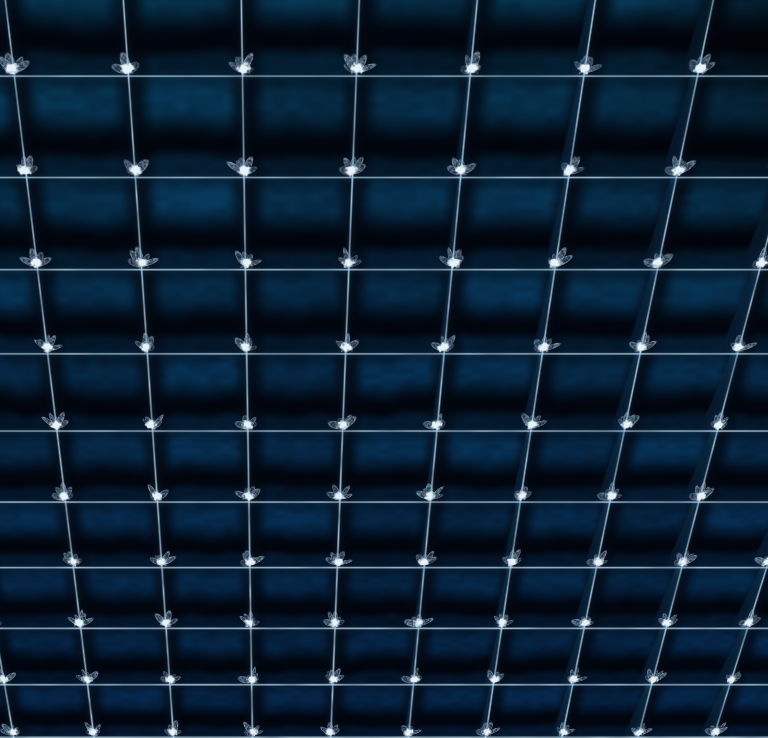
Write a WebGL 2 fragment shader that draws this pattern.

```glsl
#version 300 es
precision highp float;
uniform vec2 u_resolution;
out vec4 fragColor;

float hash(vec2 p) {
    return fract(sin(dot(p, vec2(127.1, 311.7))) * 43758.5);
}

float noise(vec2 p) {
    vec2 i = floor(p), f = fract(p);
    f = f * f * (3.0 - 2.0 * f);
    return mix(mix(hash(i), hash(i + vec2(1, 0)), f.x),
               mix(hash(i + vec2(0, 1)), hash(i + vec2(1, 1)), f.x), f.y);
}

// Antialiased stroke coverage
float stroke(float dist, float halfWidth, float pixel) {
    return 1.0 - smoothstep(halfWidth - pixel, halfWidth + pixel, dist);
}

// Recessed panel: lit face, deep shadow, dim lower ledge
vec3 panel(vec2 cell, vec2 f, float depth) {
    vec3 shadow = vec3(0.004, 0.018, 0.052);
    vec3 lit = mix(vec3(0.025, 0.205, 0.315), vec3(0.018, 0.135, 0.27), depth);
    float sides = smoothstep(0.04, 0.24, f.x) * smoothstep(1.02, 0.82, f.x);
    float edge = f.y + 0.08 * (noise(vec2(f.x * 4.0, 0.0) + cell * 7.3) - 0.5);
    float face = smoothstep(0.66, 0.28, edge) * mix(0.6, 1.0, smoothstep(0.0, 0.2, edge));
    float ledge = 0.5 * smoothstep(0.7, 0.86, edge);
    float tone = (face + ledge) * mix(0.18, 1.0, sides);
    tone *= 0.82 + 0.3 * hash(cell);
    tone *= 0.88 + 0.24 * noise((cell + f) * vec2(9.0, 14.0));
    return mix(shadow, lit, tone);
}

// Translucent petals fanned around a bright knot; x is glass, y is knot
vec2 ornament(vec2 g, vec2 id, float blur) {
    float glass = 0.0;
    for (int i = 0; i < 5; i++) {
        float n = float(i);
        float r = hash(id + n * 3.7), r2 = hash(id * 1.7 + n * 5.1 + 9.0);
        float angle = 0.25 + 2.65 * (n + r) / 5.0;
        float len = 0.09 + 0.1 * r2;
        vec2 dir = vec2(cos(angle), sin(angle));
        vec2 v = g - vec2(0.0, 0.04);
        vec2 e = vec2((dot(v, dir) - len * 0.5) / (len * 0.5),
                      (v.x * dir.y - v.y * dir.x) / (0.022 + 0.02 * r));
        float d = length(e);
        float body = 1.0 - smoothstep(0.8, 1.15, d);
        float facet = 0.2 + 0.75 * noise(g * 65.0 + id * 13.0 + n * 4.0);
        float rim = 0.3 * smoothstep(0.55, 0.9, d);
        glass = max(glass, body * (facet + rim) * (0.4 + 0.6 * r2));
    }
    vec2 k = g - vec2(0.03 * (hash(id + 2.0) - 0.5), 0.065);
    float lump = length(k * vec2(0.85, 1.0)) + 0.03 * (noise(g * 45.0 + id * 5.0) - 0.5);
    float knot = 1.0 - smoothstep(0.035 - blur, 0.052 + blur, lump);
    return vec2(glass, knot);
}

void main() {
    vec2 p = gl_FragCoord.xy / u_resolution.y;
    float px = 1.0 / u_resolution.y;
    float depth = 1.0 - p.y;

    // Perspective grid: columns converge downward, rows crowd together
    float spacing = 0.1599 - 0.0534 * depth;
    float rowHeight = 6.05 * spacing * spacing;
    vec2 q;
    q.x = (p.x - 0.327 - 0.0151 * depth) / spacing;
    q.x += 0.004 * q.x * q.x * depth;
    q.y = (1.0 / spacing - 6.477) / 0.3231;
    vec2 cell = floor(q), f = fract(q), id = round(q);
    vec2 toLine = abs(q - id) * vec2(spacing, rowHeight);

    vec3 color = panel(cell, f, depth);

    // Side walls seen left of the slanting columns
    float wallWidth = 0.045 * clamp(q.x - 0.6, 0.0, 4.5) * (0.35 + 0.65 * f.y);
    float wall = smoothstep(-0.015, 0.015, wallWidth - (1.0 - f.x)) * step(0.6, q.x);
    vec3 wallColor = mix(vec3(0.035, 0.16, 0.25), vec3(0.02, 0.09, 0.17), f.y);
    color = mix(color, wallColor, wall * 0.8);
    color *= 1.0 - 0.45 * smoothstep(0.82, 1.05, p.x) * smoothstep(0.5, 1.0, p.y);

    // Soft halo and uneven wires
    color += vec3(0.03, 0.07, 0.1) * exp(-toLine.x * 260.0);
    color += vec3(0.02, 0.05, 0.07) * exp(-toLine.y * 320.0);
    float wearX = 0.62 + 0.35 * noise(vec2(id.x * 9.0, q.y * 5.0));
    float wearY = 0.65 + 0.3 * noise(vec2(q.x * 4.0, id.y * 9.0)) + 0.1 * depth;
    color = mix(color, vec3(0.66, 0.77, 0.82), stroke(toLine.x, 0.0011, px) * wearX);
    color = mix(color, vec3(0.68, 0.77, 0.82), stroke(toLine.y, 0.0010, px) * wearY);

    // Glass ornaments resting above each crossing
    vec2 g = (q - id) * vec2(1.0, -rowHeight / spacing);
    vec2 o = ornament(g, id, px / spacing);
    color += vec3(0.03, 0.06, 0.09) * exp(-dot(g - vec2(0, 0.06), g - vec2(0, 0.06)) * 120.0);
    color = mix(color, vec3(0.56, 0.66, 0.75), o.x * 0.8);
    color = mix(color, vec3(0.90, 0.95, 0.97), o.y);

    fragColor = vec4(color, 1.0);
}
```
